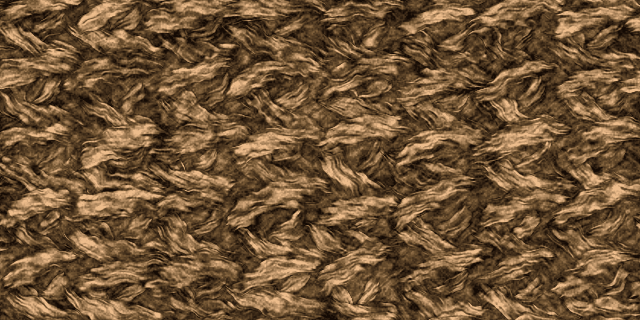
Write a WebGL 1 fragment shader that draws this texture.

```glsl
precision highp float;
// Chunky brown wool knit: horizontal ribs of sideways V stitches with purl bumps
// in the valleys between. Each stitch paints overlapping fuzzy yarn strands, each with
// stretched-noise fibres and a contact shadow; short stray fibres and grain lie on top.
uniform vec2 u_resolution;

#define STITCHES 8.0        // stitches across the canvas
#define RIBS 5.0            // ribs down the canvas
#define JITTER 0.30         // irregularity between stitches
#define FIBRE_CONTRAST 0.95 // light and dark between fibres
#define FUZZ 1.5            // raggedness of the strand edges
#define SHADOW 0.50         // darkening beside each strand
#define STRAY 0.30          // contrast of short stray fibres
#define GRAIN 0.24          // fine fuzz over everything
#define DARK vec3(0.08, 0.04, 0.015)
#define BROWN vec3(0.45, 0.335, 0.20)
#define LIGHT vec3(0.93, 0.74, 0.55)

float hash(vec2 p) {
  vec3 q = fract(p.xyx * vec3(0.1031, 0.1030, 0.0973));
  q += dot(q, q.yzx + 33.33);
  return fract((q.x + q.y) * q.z);
}

float noise(vec2 p) {
  vec2 i = floor(p), f = fract(p);
  f = f * f * (3.0 - 2.0 * f);
  return mix(mix(hash(i), hash(i + vec2(1.0, 0.0)), f.x),
             mix(hash(i + vec2(0.0, 1.0)), hash(i + 1.0), f.x), f.y);
}

vec2 warpNoise(vec2 p) {
  return vec2(noise(p), noise(p + 37.7)) - 0.5;
}

vec2 rotate(vec2 p, float angle) {
  float c = cos(angle), s = sin(angle);
  return vec2(c * p.x + s * p.y, c * p.y - s * p.x);
}

// Paints one tapered yarn strand over the tone beneath; size is half length, half width.
float paintStrand(float under, vec2 p, float angle, vec2 size, float bend,
                  float seed, float brightness) {
  vec2 q = rotate(p, angle + JITTER * (hash(vec2(seed, 3.0)) - 0.5) * 1.4);
  size *= 1.0 + JITTER * (hash(vec2(seed, 7.0)) - 0.5);
  q.y += bend * q.x * q.x;
  vec2 u = q / size;
  float height = 1.0 - u.y * u.y - u.x * u.x * u.x * u.x;
  if (height < -1.8) return under;

  // Fibres run along the strand with a slight twist and splay apart at its ends.
  vec2 along = vec2(q.x, q.y + 0.25 * q.x);
  float fibre = 0.55 * noise(along * vec2(38.0, 165.0) + seed * 5.3)
              + 0.45 * noise(along * vec2(19.0, 70.0) + seed * 9.1);
  height += FUZZ * (fibre - 0.5);
  float body = sqrt(clamp(height, 0.0, 1.0));
  float tone = 0.20 + 0.38 * body + 0.06 * u.y + FIBRE_CONTRAST * (fibre - 0.5)
             + brightness + JITTER * 0.4 * (hash(vec2(seed, 11.0)) - 0.5);
  under *= 1.0 - SHADOW * smoothstep(-0.8, 0.2, height);
  return mix(under, tone, smoothstep(-0.1, 0.6, height));
}

// Purl bumps in the valley above a rib, then the two legs of its V.
float paintStitch(float tone, vec2 p, vec2 cell) {
  float seed = floor(hash(cell + 50.0) * 200.0);
  p -= JITTER * 0.12 * (vec2(hash(cell + 61.0), hash(cell + 83.0)) - 0.5);
  tone = paintStrand(tone, p - vec2(-0.060, 0.100), -0.60, vec2(0.062, 0.027), 5.0, seed + 1.0, -0.05);
  tone = paintStrand(tone, p - vec2(0.050, 0.102), 0.80, vec2(0.060, 0.028), -4.0, seed + 2.0, -0.02);
  tone = paintStrand(tone, p - vec2(0.010, 0.033), -0.27, vec2(0.150, 0.036), -1.0, seed + 3.0, 0.05);
  return paintStrand(tone, p - vec2(0.0, -0.027), 0.31, vec2(0.145, 0.041), 1.0, seed + 4.0, 0.08);
}

// Short fibres lying at the given angle, as a signed variation.
float strayFibres(vec2 p, float angle) {
  vec2 q = rotate(p, angle);
  return noise(q * vec2(42.0, 150.0) + angle * 40.0) - 0.5;
}

void main() {
  vec2 uv = gl_FragCoord.xy / u_resolution;
  vec2 canvas = vec2(2.0, 1.0);
  vec2 p = uv * canvas;

  // Uneven tension bends the rows and the yarn.
  vec2 warped = p + 0.030 * warpNoise(p * 4.0) + 0.020 * warpNoise(p * 19.0)
              + 0.007 * warpNoise(p * 55.0);
  vec2 pitch = canvas / vec2(STITCHES, RIBS);
  vec2 phase = vec2(0.45, 0.0);
  vec2 nearest = floor(warped / pitch - phase + 0.5);

  // Matted wool at the bottom of the valleys.
  float tone = 0.12 + 0.34 * noise(warped * vec2(60.0, 95.0)) + 0.26 * noise(p * 22.0);
  for (int j = -1; j <= 1; j++) {
    for (int i = -1; i <= 1; i++) {
      vec2 cell = nearest + vec2(float(i), float(j));
      tone = paintStitch(tone, warped - (cell + phase) * pitch, cell);
    }
  }

  // Stray fibres whose lean drifts from place to place, grain and broad shade.
  float lean = noise(p * 6.0 + 80.0);
  tone += STRAY * mix(strayFibres(warped, 0.6), strayFibres(warped, -0.6), smoothstep(0.4, 0.6, lean));
  tone += GRAIN * (noise(p * 210.0) - 0.5);
  tone += 0.16 * (noise(p * 8.0 + 15.0) - 0.5) + 0.14 * (noise(p * 20.0 + 31.0) - 0.5);
  tone = clamp(tone, 0.0, 1.0);

  vec3 colour = mix(DARK, BROWN, min(tone * 2.0, 1.0));
  colour = mix(colour, LIGHT, max(tone * 2.0 - 1.0, 0.0));
  gl_FragColor = vec4(colour, 1.0);
}
```
